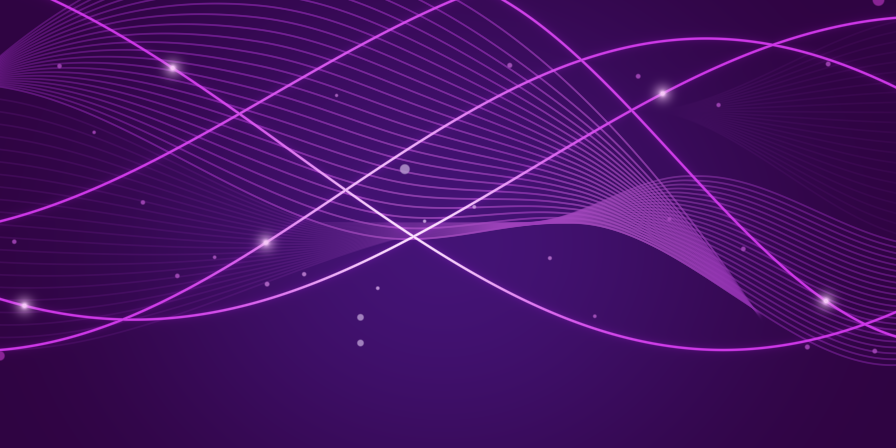
This background is drawn by a WebGL 1 fragment shader. Its source:

```glsl
precision highp float;
// Neon waves on a violet backdrop: five bright cosine curves, bundles of fine
// strands blended between two edge curves, flares on the curves and loose dots.
// Space is 3.84 units high, with y running down from the top edge.
uniform vec2 u_resolution;

float hash(float n) {
  return fract(sin(n * 127.1) * 43758.5453);
}

// Antialiased stroke coverage at distance d
float stroke(float d, float halfWidth, float pixel) {
  return 1.0 - smoothstep(halfWidth - pixel, halfWidth + pixel, d);
}

// Wave parameters: middle height, amplitude, frequency, trough position
float wavePhase(float x, vec4 w) {
  return clamp(w.z * (x - w.w), -3.14159, 3.14159);
}

float waveY(float x, vec4 w) {
  return w.x + w.y * cos(wavePhase(x, w));
}

float waveDistance(vec2 p, vec4 w) {
  float slope = w.y * w.z * sin(wavePhase(p.x, w));
  return abs(p.y - waveY(p.x, w)) / sqrt(1.0 + slope * slope);
}

// Curve shared by the large mesh and its twisted tail
float spine(float x) {
  return 0.72 + 1.33 * smoothstep(-0.3, 3.5, x) - 0.14 * smoothstep(3.5, 4.8, x)
    + 1.22 * smoothstep(4.9, 7.65, x);
}

// Upper and lower edge of each bundle
vec2 meshEdges(float x) {
  return vec2(0.18 * (x - 2.3) * (x - 2.3) - 0.47, spine(x));
}

vec2 tailEdges(float x) {
  float s = spine(x);
  float upper = 1.91 - 0.4 * smoothstep(4.5, 5.9, x) + 0.6 * smoothstep(6.0, 8.0, x);
  return vec2(min(s, upper), max(s, 3.0 - 1.1 * smoothstep(0.0, 4.4, x)));
}

vec2 fanEdges(float x) {
  return vec2(0.95) + vec2(-0.8, 1.1) * smoothstep(5.5, 8.0, x);
}

// Sum of fine lines between two edges; a bend below 1 crowds them downward
float strands(vec2 p, vec2 edges, vec2 nextEdges, float bend, float pixel) {
  vec2 slopes = (nextEdges - edges) / 0.01;
  float sum = 0.0;
  for (int i = 0; i < 22; i++) {
    float t = pow(float(i) / 21.0, bend);
    float slope = mix(slopes.x, slopes.y, t);
    float d = abs(p.y - mix(edges.x, edges.y, t)) / sqrt(1.0 + slope * slope);
    sum += stroke(d, 0.007, 0.7 * pixel);
  }
  return sum;
}

float flare(vec2 p, float x, vec4 w) {
  vec2 q = p - vec2(x, waveY(x, w));
  float d2 = dot(q, q);
  return 0.55 * exp(-d2 / 0.006) + 0.6 * exp(-d2 / 0.0007);
}

float disc(vec2 p, vec2 center, float radius, float pixel) {
  return stroke(length(p - center), radius, pixel);
}

void main() {
  float pixel = 3.84 / u_resolution.y;
  vec2 p = vec2(gl_FragCoord.x, u_resolution.y - gl_FragCoord.y) * pixel;

  // Backdrop
  float radial = length((p - vec2(3.8, 2.1)) * vec2(1.0, 1.15));
  vec3 color = mix(vec3(0.265, 0.075, 0.46), vec3(0.185, 0.015, 0.26),
    smoothstep(0.0, 4.2, radial));
  float heart = exp(-dot(p - vec2(3.52, 2.0), p - vec2(3.52, 2.0)) / 1.6);

  // Strand bundles
  float nextX = p.x + 0.01;
  float bend = mix(1.0, 0.7, smoothstep(2.2, 5.0, p.x));
  float mesh = strands(p, meshEdges(p.x), meshEdges(nextX), bend, pixel)
    * mix(0.6, 1.25, smoothstep(0.0, 2.5, p.x)) * (1.0 - smoothstep(6.1, 6.55, p.x));
  float tail = strands(p, tailEdges(p.x), tailEdges(nextX), 1.0, pixel)
    * mix(0.2, 0.75, smoothstep(3.4, 5.4, p.x));
  float fan = strands(p, fanEdges(p.x), fanEdges(nextX), 1.0, pixel)
    * 0.11 * smoothstep(5.7, 6.4, p.x);
  vec3 strandColor = mix(vec3(0.58, 0.16, 0.72), vec3(0.78, 0.42, 0.84),
    max(heart * 0.75, 0.65 * exp(-pow(p.x - 5.3, 2.0))));
  color = mix(color, strandColor, 0.88 * (1.0 - exp(-mesh - tail - fan)));

  // Bright curves
  vec4 falling = vec4(1.30, 1.70, 0.425, 6.20);
  vec4 rising = vec4(0.82, 1.20, 0.48, -0.95);
  vec4 crest = vec4(1.67, -1.34, 0.499, 6.05);
  vec4 sweep = vec4(1.44, 1.30, 0.46, 1.15);
  vec4 steep = vec4(1.35, 1.60, 0.68, 8.10);
  float d = min(min(waveDistance(p, falling), waveDistance(p, rising)),
    min(min(waveDistance(p, crest), waveDistance(p, sweep)), waveDistance(p, steep)));
  vec3 neon = mix(vec3(0.82, 0.22, 0.92), vec3(1.0, 0.90, 1.0), heart);
  color += vec3(0.12, 0.01, 0.14) * exp(-d / 0.025);
  color = mix(color, neon, 0.97 * stroke(d, 0.0105, 0.8 * pixel));

  // Flares riding on the curves
  float light = flare(p, 1.48, falling) + flare(p, 2.28, crest) + flare(p, 5.68, sweep)
    + flare(p, 7.08, steep) + flare(p, 0.21, sweep);
  color = mix(color, vec3(0.96, 0.78, 0.97), min(light, 1.0));

  // Loose dots: one per column, then a few larger ones
  float dust = 0.0;
  for (int i = 0; i < 22; i++) {
    float n = float(i) + 1.0;
    vec2 center = vec2((n - 0.8 + 0.6 * hash(n)) * 0.35, 0.15 + 3.0 * hash(n + 40.0));
    dust += disc(p, center, 0.013 + 0.008 * hash(n + 80.0), pixel);
  }
  color = mix(color, mix(vec3(0.66, 0.28, 0.74), vec3(0.85, 0.72, 0.92), heart),
    0.85 * min(dust, 1.0));
  float large = disc(p, vec2(3.47, 1.45), 0.042, pixel)
    + disc(p, vec2(3.09, 2.72), 0.028, pixel) + disc(p, vec2(3.09, 2.94), 0.028, pixel);
  color = mix(color, vec3(0.70, 0.58, 0.80), 0.85 * large);
  float rim = disc(p, vec2(0.0, 3.05), 0.04, pixel) + disc(p, vec2(7.53, 0.0), 0.05, pixel);
  color = mix(color, vec3(0.62, 0.17, 0.66), 0.8 * rim);

  gl_FragColor = vec4(color, 1.0);
}
```
